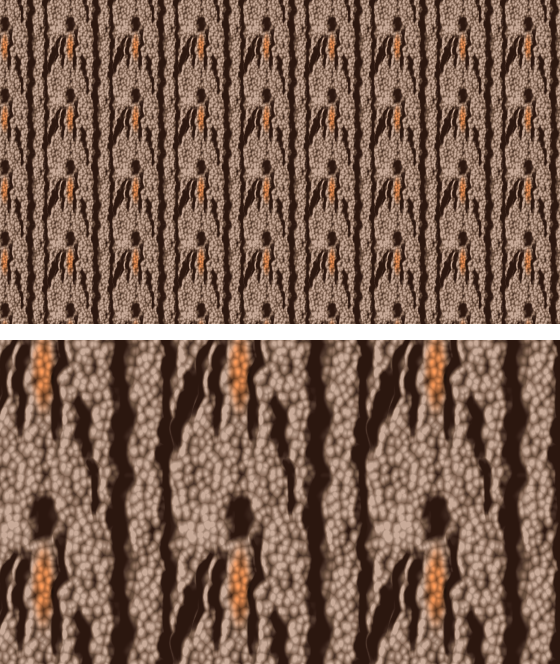
Top, the full canvas; bottom, a detail of the centre.
This texture is drawn by a WebGL 2 fragment shader. Its source:

```glsl
#version 300 es
precision highp float;
// Draws rough brown tree bark: a repeating tile of upright ridges and dark grooves.
uniform vec2 u_resolution;
out vec4 outColor;

const float TAU = 6.2831853;
const vec2 REPEATS = vec2(8.56, 4.53);   // tiles across and down
const vec2 TILE_SHIFT = vec2(0.0, 0.14);
const vec3 RUST = vec3(0.60, 0.33, 0.15);

// Each groove: centre x, half width, centre y, half length (above 1 = endless).
const int GROOVE_COUNT = 9;
const vec4 GROOVES[GROOVE_COUNT] = vec4[](
  vec4(0.155, 0.024, 0.55, 0.38), vec4(0.285, 0.036, 0.78, 0.20),
  vec4(0.475, 0.044, 0.50, 2.00), vec4(0.710, 0.030, 0.50, 2.00),
  vec4(0.800, 0.032, 0.70, 0.27), vec4(0.970, 0.028, 0.58, 0.30),
  vec4(0.090, 0.055, 0.20, 0.14), vec4(0.870, 0.024, 0.55, 0.25),
  vec4(0.330, 0.022, 0.05, 0.18));
const float LEANS[GROOVE_COUNT] = float[](
  0.0, 0.06, 0.0, 0.0, -0.28, -0.10, 0.05, -0.18, 0.08);

// Bark tones from deep groove to bright crest.
const vec3 TONES[6] = vec3[](
  vec3(0.17, 0.09, 0.06), vec3(0.29, 0.20, 0.16), vec3(0.41, 0.31, 0.24),
  vec3(0.55, 0.43, 0.36), vec3(0.65, 0.54, 0.47), vec3(0.79, 0.67, 0.60));

vec2 hash22(vec2 p) {
  vec3 q = fract(p.xyx * vec3(0.1031, 0.1030, 0.0973));
  q += dot(q, q.yzx + 33.33);
  return fract((q.xx + q.yz) * q.zy);
}

// Signed distance on a line that wraps every unit.
float wrapDelta(float a, float b) {
  return fract(a - b + 0.5) - 0.5;
}

// Cellular noise wrapping every unit: 1 at cell centres, falling to 0.
float cells(vec2 tile, vec2 count) {
  vec2 p = tile * count;
  vec2 id = floor(p);
  float nearest = 4.0;
  for (int y = -1; y <= 1; y++) {
    for (int x = -1; x <= 1; x++) {
      vec2 cell = id + vec2(x, y);
      vec2 d = cell + hash22(mod(cell, count) + count) - p;
      nearest = min(nearest, dot(d, d));
    }
  }
  return 1.0 - min(sqrt(nearest), 1.0);
}

// Layered sines, with whole frequencies so that the tile closes.
float sway(float y, float phase) {
  return 0.010 * sin(TAU * y + phase) + 0.007 * sin(TAU * 3.0 * y + phase * 2.3)
       + 0.004 * sin(TAU * 7.0 * y + phase * 4.1);
}

// Depth of the deepest groove: 0 on a ridge, 1 in the bed.
float grooveDepth(vec2 tile, float rough) {
  float depth = 0.0;
  for (int i = 0; i < GROOVE_COUNT; i++) {
    vec4 g = GROOVES[i];
    float along = wrapDelta(tile.y, g.z);
    float taper = 1.0 - smoothstep(0.5, 1.0, abs(along) / g.w);
    float centre = g.x + LEANS[i] * along + sway(tile.y, float(i) * 1.7);
    float across = wrapDelta(tile.x + rough, centre);
    float edge = abs(across) / (g.y * (0.4 + 0.6 * taper));
    depth = max(depth, taper * (1.0 - smoothstep(0.5, 1.7, edge)));
  }
  return depth;
}

float barkHeight(vec2 tile) {
  float flakes = cells(tile, vec2(13.0, 8.0));
  float grain = cells(tile, vec2(27.0, 24.0));
  float ridge = 1.0 - grooveDepth(tile, 0.05 * (flakes - 0.5));
  return ridge * (0.08 + 0.72 * grain + 0.38 * flakes);
}

// Soft oval patch, 1 at its centre.
float patchMask(vec2 tile, vec2 centre, vec2 radius) {
  vec2 d = vec2(wrapDelta(tile.x, centre.x), wrapDelta(tile.y, centre.y)) / radius;
  return 1.0 - smoothstep(0.3, 1.0, length(d));
}

vec3 toneRamp(float tone) {
  float t = clamp(tone, 0.0, 1.0) * 5.0;
  int i = min(int(t), 4);
  return mix(TONES[i], TONES[i + 1], t - float(i));
}

vec3 bark(vec2 tile) {
  float height = barkHeight(tile);
  float relief = height - barkHeight(tile + vec2(-0.022, -0.012));
  float tone = height + 0.42 * relief;
  // Pale knob and a faint pale band where tiles meet.
  tone += 0.16 * patchMask(tile, vec2(0.86, 0.24), vec2(0.17, 0.16));
  tone += 0.07 * (1.0 - smoothstep(0.0, 0.018, abs(wrapDelta(tile.y, 0.0))));
  vec3 color = toneRamp(tone);
  // Rusty inner bark on one narrow ridge.
  float rust = patchMask(tile, vec2(0.075, 0.52), vec2(0.075, 0.24));
  return mix(color, RUST * (0.45 + 1.1 * tone), 0.75 * rust);
}

void main() {
  // Average four points within the pixel for smooth edges.
  vec3 color = vec3(0.0);
  for (int i = 0; i < 4; i++) {
    vec2 offset = vec2(i % 2, i / 2) * 0.5 - 0.25;
    vec2 uv = (gl_FragCoord.xy + offset) / u_resolution;
    color += bark(fract(vec2(uv.x, 1.0 - uv.y) * REPEATS - TILE_SHIFT));
  }
  outColor = vec4(color / 4.0, 1.0);
}
```
